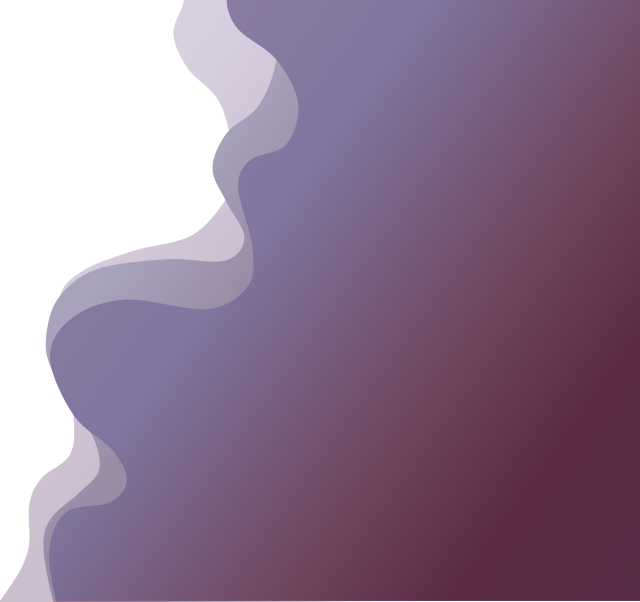
Write a Shadertoy shader that draws this background.

```glsl
// Canvas units: width 100, height 94.14, origin at the lower left
const vec2 CANVAS = vec2(100.0, 94.14);
const int KNOTS = 22;
const int STEPS = 8;
const vec2 GRADIENT_AXIS = vec2(0.81, -0.586);

const vec3 WHITE = vec3(1.0);
const vec3 PALE_START = vec3(0.845, 0.815, 0.88);
const vec3 PALE_END = vec3(0.796, 0.745, 0.808);
const vec3 VEIL_START = vec3(0.657, 0.64, 0.735);
const vec3 VEIL_END = vec3(0.608, 0.55, 0.65);
const vec3 LILAC = vec3(0.54, 0.485, 0.63);
const vec3 BLUE = vec3(0.502, 0.463, 0.627);
const vec3 MAUVE = vec3(0.431, 0.267, 0.361);
const vec3 WINE = vec3(0.361, 0.165, 0.267);
const vec3 PLUM = vec3(0.345, 0.172, 0.275);
const vec3 RIM = vec3(0.58, 0.47, 0.6);
const float RIM_HEIGHT = 0.2;

// Spline knots of the three wavy left edges, from top to bottom
const vec2 PALE_EDGE[KNOTS] = vec2[KNOTS](
    vec2(28.0, 100.0), vec2(28.8, 94.5), vec2(27.1, 88.9), vec2(29.3, 83.5),
    vec2(33.9, 78.8), vec2(35.9, 73.3), vec2(37.0, 67.4), vec2(35.2, 62.8),
    vec2(29.9, 57.3), vec2(20.8, 54.9), vec2(12.8, 51.7), vec2(9.2, 47.3),
    vec2(9.8, 38.2), vec2(11.5, 29.0), vec2(10.9, 23.0), vec2(6.5, 19.4),
    vec2(4.6, 15.4), vec2(4.6, 9.5), vec2(3.9, 6.6), vec2(2.6, 4.0),
    vec2(-0.5, -0.5), vec2(-3.9, -4.8));
const vec2 VEIL_EDGE[KNOTS] = vec2[KNOTS](
    vec2(41.7, 102.0), vec2(43.6, 94.8), vec2(43.2, 84.8), vec2(40.4, 77.6),
    vec2(35.4, 73.3), vec2(33.2, 67.8), vec2(35.4, 62.5), vec2(38.2, 57.0),
    vec2(35.2, 53.4), vec2(26.0, 53.6), vec2(15.0, 52.0), vec2(9.1, 47.5),
    vec2(7.2, 41.4), vec2(8.0, 36.5), vec2(12.0, 29.2), vec2(14.6, 25.7),
    vec2(15.5, 20.7), vec2(12.4, 17.1), vec2(7.9, 13.0), vec2(6.8, 8.2),
    vec2(8.5, -0.7), vec2(10.4, -6.1));
const vec2 DEEP_EDGE[KNOTS] = vec2[KNOTS](
    vec2(37.1, 99.3), vec2(35.4, 94.5), vec2(37.1, 89.7), vec2(43.2, 84.8),
    vec2(46.6, 77.9), vec2(44.7, 71.5), vec2(39.1, 69.1), vec2(37.2, 64.8),
    vec2(39.4, 55.7), vec2(38.8, 49.5), vec2(32.5, 45.8), vec2(19.5, 47.3),
    vec2(11.1, 44.3), vec2(7.8, 38.2), vec2(11.5, 29.2), vec2(17.6, 23.7),
    vec2(19.8, 19.0), vec2(17.2, 15.6), vec2(10.4, 14.1), vec2(7.7, 8.2),
    vec2(8.9, -0.7), vec2(10.7, -6.1));

vec2 catmullRom(vec2 a, vec2 b, vec2 c, vec2 d, float t) {
    return b + 0.5 * t * (c - a + t * (2.0 * a - 5.0 * b + 4.0 * c - d
        + t * (3.0 * (b - c) + d - a)));
}

float segmentDistance2(vec2 p, vec2 a, vec2 b) {
    vec2 ab = b - a, ap = p - a;
    vec2 gap = ap - ab * clamp(dot(ap, ab) / dot(ab, ab), 0.0, 1.0);
    return dot(gap, gap);
}

// Signed distance to a spline edge, positive on its right side
float edgeDistance(vec2 p, vec2 knots[KNOTS]) {
    float nearest = 1e6, side = -1.0;
    vec2 a = knots[1];
    for (int i = 1; i < KNOTS - 2; i++) {
        for (int j = 1; j <= STEPS; j++) {
            vec2 b = catmullRom(knots[i - 1], knots[i], knots[i + 1], knots[i + 2],
                                float(j) / float(STEPS));
            nearest = min(nearest, segmentDistance2(p, a, b));
            // Each crossing to the left of p swaps the side
            if ((a.y > p.y) != (b.y > p.y)
                && p.x > a.x + (b.x - a.x) * (p.y - a.y) / (b.y - a.y)) side = -side;
            a = b;
        }
    }
    return side * sqrt(nearest);
}

float ramp(float from, float to, float x) {
    return clamp((x - from) / (to - from), 0.0, 1.0);
}

vec3 deepGradient(float s) {
    vec3 color = mix(LILAC, BLUE, ramp(28.0, 54.0, s));
    color = mix(color, MAUVE, ramp(54.0, 91.0, s));
    color = mix(color, WINE, ramp(91.0, 112.0, s));
    return mix(color, PLUM, ramp(112.0, 136.0, s));
}

void mainImage(out vec4 fragColor, in vec2 fragCoord) {
    vec2 p = fragCoord / iResolution.xy * CANVAS;
    float soft = 0.65 * CANVAS.x / iResolution.x;
    float s = dot(p - vec2(0.0, CANVAS.y), GRADIENT_AXIS);

    // Layers from back to front
    vec3 pale = mix(PALE_START, PALE_END, ramp(28.0, 56.0, s));
    vec3 veil = mix(VEIL_START, VEIL_END, ramp(39.0, 57.0, s));
    float deepMask = smoothstep(-soft, soft, edgeDistance(p, DEEP_EDGE));
    vec3 color = mix(WHITE, pale, smoothstep(-soft, soft, edgeDistance(p, PALE_EDGE)));
    color = mix(color, veil, smoothstep(-soft, soft, edgeDistance(p, VEIL_EDGE)));
    color = mix(color, deepGradient(s), deepMask);

    // Thin bottom rim, fading to white on the right
    vec3 rim = mix(RIM, WHITE, smoothstep(10.0, 75.0, p.x));
    float rimMask = 1.0 - smoothstep(RIM_HEIGHT - soft * 0.5, RIM_HEIGHT + soft * 0.5, p.y);
    color = mix(color, rim, rimMask * deepMask);

    fragColor = vec4(color, 1.0);
}
```
